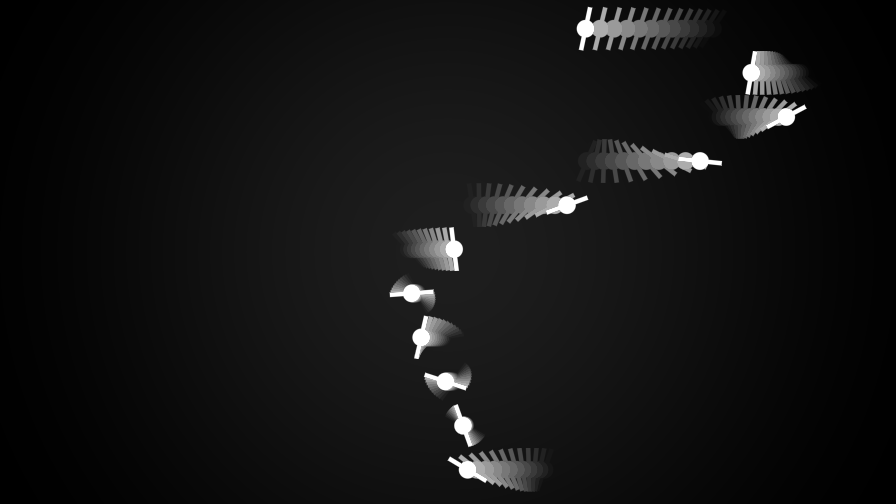
Write a Shadertoy shader that draws this background.

```glsl
#define ROWS 11
#define GHOSTS 14
#define TOP_ROW 0.443
#define ROW_GAP 0.0875
#define DISC_RADIUS 0.0176
#define BAR_HALF vec2(0.0435, 0.0045)
#define TRAIL_LIGHT 0.75
#define TRAIL_FADE 1.4
#define GLOW_LIGHT 0.115
#define GLOW_RADIUS 1.03

// Per row: head x, bar angle in degrees, trail length, trail spin in degrees
const vec4 MOTION[ROWS] = vec4[ROWS](
    vec4( 0.273,  78.0,  0.275,  -25.0),
    vec4( 0.602,  80.0,  0.105,   70.0),
    vec4( 0.671,  28.0, -0.150,  130.0),
    vec4( 0.500,  -6.0, -0.275, -150.0),
    vec4( 0.236,  20.0, -0.230,  110.0),
    vec4( 0.012,  97.0, -0.110,   50.0),
    vec4(-0.072,   4.0,  0.014,  -90.0),
    vec4(-0.053,  77.0,  0.050,  -95.0),
    vec4(-0.005, -18.0,  0.020,  100.0),
    vec4( 0.030, 110.0,  0.005,   55.0),
    vec4( 0.039, 149.0,  0.175, -100.0));

float boxDistance(vec2 p, vec2 halfSize) {
    vec2 d = abs(p) - halfSize;
    return length(max(d, 0.0)) + min(max(d.x, d.y), 0.0);
}

// A disc with a thin bar through its centre
float spinnerDistance(vec2 p, float angle) {
    float c = cos(angle), s = sin(angle);
    vec2 local = vec2(c * p.x + s * p.y, c * p.y - s * p.x);
    return min(length(p) - DISC_RADIUS, boxDistance(local, BAR_HALF));
}

void mainImage(out vec4 fragColor, in vec2 fragCoord) {
    vec2 p = (fragCoord - 0.5 * iResolution.xy) / iResolution.y;
    float soft = 0.75 / iResolution.y;

    // Dim radial backdrop
    float light = GLOW_LIGHT * (1.0 - smoothstep(0.0, GLOW_RADIUS, length(p)));

    // Each point belongs to its nearest row
    float row = clamp(round((TOP_ROW - p.y) / ROW_GAP), 0.0, float(ROWS - 1));
    vec4 motion = MOTION[int(row)];
    vec2 fromHead = p - vec2(motion.x, TOP_ROW - row * ROW_GAP);

    // Bright head followed by fading, turning ghosts
    for (int k = 0; k < GHOSTS; k++) {
        float age = float(k) / float(GHOSTS);
        float slide = motion.z * age * (1.5 - 0.5 * age);
        float angle = radians(motion.y + motion.w * age);
        float d = spinnerDistance(fromHead - vec2(slide, 0.0), angle);
        float shade = k == 0 ? 1.0 : TRAIL_LIGHT * pow(1.0 - age, TRAIL_FADE);
        float cover = 1.0 - smoothstep(-soft, soft, d);
        light = mix(light, max(light, shade), cover);
    }

    fragColor = vec4(vec3(light), 1.0);
}
```
